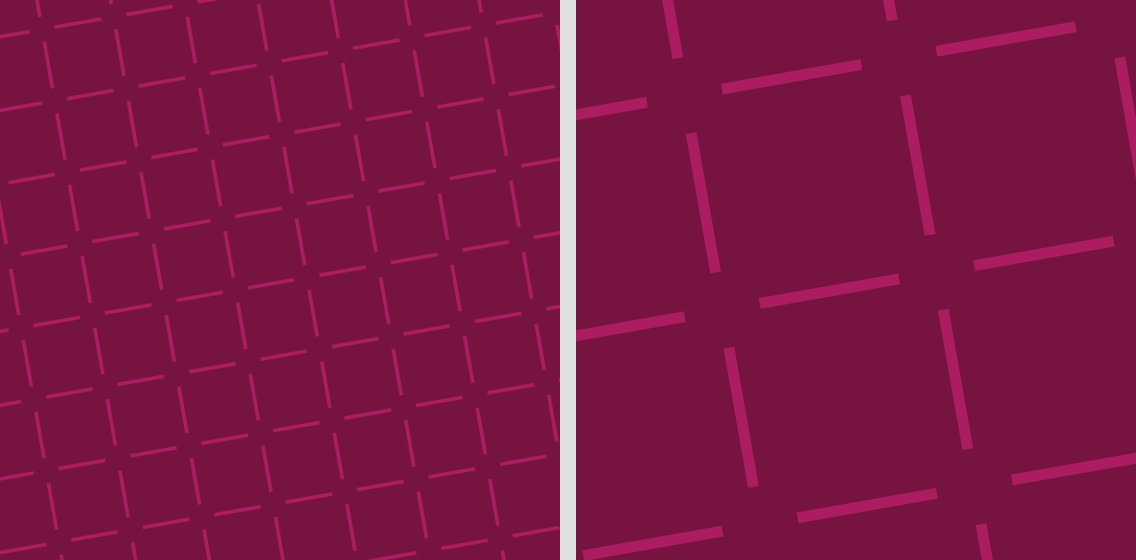
Left, the full canvas; right, a detail of the centre.
Reproduce this pattern procedurally as a three.js fragment shader.

```glsl
// Tilted square grid of pink dashes, open at the crossings, on deep burgundy.
varying vec2 vUv;

const vec3 GROUND_COLOR = vec3(0.465, 0.073, 0.255);
const vec3 DASH_COLOR = vec3(0.67, 0.11, 0.38);
const float CELL_SIZE = 0.12957;             // grid spacing, in canvas widths
const float TILT = radians(10.0);            // counterclockwise
const vec2 CROSSING = vec2(0.5255, 0.6322);  // one grid crossing on the canvas
const vec2 DASH_SIZE = vec2(0.65, 0.05);     // length and width, in cells

// Signed distance to an axis-aligned box centred on the origin.
float boxDistance(vec2 p, vec2 halfSize) {
  vec2 d = abs(p) - halfSize;
  return length(max(d, 0.0)) + min(max(d.x, d.y), 0.0);
}

// Distance to the dashes that run along x, centred between crossings.
float dashDistance(vec2 p) {
  vec2 local = vec2(fract(p.x) - 0.5, fract(p.y + 0.5) - 0.5);
  return boxDistance(local, 0.5 * DASH_SIZE);
}

void main() {
  // Rotate the canvas into grid space, one unit per cell.
  float c = cos(TILT);
  float s = sin(TILT);
  vec2 offset = vUv - CROSSING;
  vec2 grid = vec2(c * offset.x + s * offset.y, c * offset.y - s * offset.x) / CELL_SIZE;

  // Both dash directions share one shape with swapped axes.
  float d = min(dashDistance(grid), dashDistance(grid.yx));

  // Soften the edge over one pixel, measured in cells.
  float pixel = max(fwidth(vUv.x), fwidth(vUv.y)) / CELL_SIZE;
  float coverage = clamp(0.5 - d / pixel, 0.0, 1.0);
  gl_FragColor = vec4(mix(GROUND_COLOR, DASH_COLOR, coverage), 1.0);
}
```
